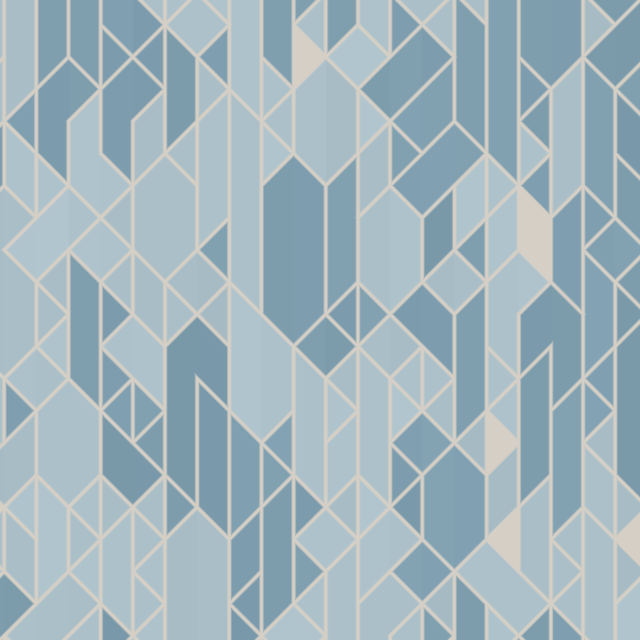
Reproduce this pattern procedurally as a Shadertoy shader.

```glsl
// Geometric mosaic of blue diamonds, hexagons and slanted strips with cream seams.

const float COLUMNS = 19.9;        // vertical lattice columns across the canvas
const float SEAM_HALF = 0.058;     // half seam width, in columns
const float SEAM_SOFT = 0.042;     // softness of the seam edge, in columns
const float UNBOUNDED = 9.0;       // extent of an axis that does not clip

const vec3 DEEP_BLUE = vec3(0.495, 0.620, 0.685);
const vec3 PALE_BLUE = vec3(0.670, 0.752, 0.785);
const vec3 CREAM     = vec3(0.835, 0.812, 0.778);

// A convex tile, bounded along the x, x+y and x-y axes.
struct Tile {
    vec3 center;
    vec3 extent;
    float priority;
    bool small;
};

float hash(vec2 p) {
    vec3 q = fract(p.xyx * 0.1031);
    q += dot(q, q.yzx + 33.33);
    return fract((q.x + q.y) * q.z);
}

vec2 gradient(vec2 corner) {
    float angle = 6.2832 * hash(corner + 71.0);
    return vec2(cos(angle), sin(angle));
}

float gradientNoise(vec2 p) {
    vec2 i = floor(p), f = p - i;
    vec2 w = f * f * f * (f * (f * 6.0 - 15.0) + 10.0);
    vec2 e = vec2(1.0, 0.0);
    float low  = mix(dot(gradient(i), f), dot(gradient(i + e), f - e), w.x);
    float high = mix(dot(gradient(i + e.yx), f - e.yx),
                     dot(gradient(i + e.xx), f - e.xx), w.x);
    return mix(low, high, w.y);
}

vec3 toAxes(vec2 p) {
    return vec3(p.x, p.x + p.y, p.x - p.y);
}

// Signed distance to a tile; diagonal axes are scaled back to unit length.
float tileDistance(vec3 axes, vec3 center, vec3 extent) {
    vec3 d = (abs(axes - center) - extent) * vec3(1.0, 0.7071, 0.7071);
    return max(d.x, max(d.y, d.z));
}

// Random tile anchored at one vertex of the diagonal lattice.
Tile tileAt(vec2 cell) {
    float kind = hash(cell + 13.7);
    bool longer = hash(cell + 37.1) < 0.4;
    vec3 offset = vec3(0.0);
    vec3 extent = vec3(1.0, 2.0, 2.0);                  // hexagon
    if (kind < 0.24) {                                  // slanted strip
        offset = vec3(0.5, longer ? 1.0 : 0.0, 0.0);
        extent = vec3(0.5, longer ? 3.0 : 2.0, UNBOUNDED);
    } else if (kind < 0.42) {                           // diagonal bar
        offset = vec3(0.0, longer ? 1.0 : 0.0, 1.0);
        extent = vec3(UNBOUNDED, longer ? 3.0 : 2.0, 1.0);
    } else if (kind < 0.52) {                           // diamond
        offset = vec3(1.0);
        extent = vec3(UNBOUNDED, 1.0, 1.0);
    } else if (kind < 0.60) {                           // half diamond
        offset = vec3(longer ? 0.5 : 1.5, 1.0, 1.0);
        extent = vec3(0.5, 1.0, 1.0);
    } else if (longer) {                                // tall hexagon
        offset = vec3(1.0);
        extent = vec3(1.0, 3.0, 3.0);
    }
    if (hash(cell + 91.3) < 0.5) {                      // mirror vertically
        offset = offset.xzy;
        extent = extent.xzy;
    }
    vec3 anchor = vec3(cell.x + cell.y, 2.0 * cell);
    float priority = kind < 0.78 ? hash(cell + 5.9) : -1.0;
    return Tile(anchor + offset, extent, priority, kind > 0.52 && kind < 0.60);
}

// Deep and pale tiles gather in clusters; some small ones are cream.
vec3 tileColor(vec2 seed, bool small, float column) {
    if (small && hash(seed + 51.3) < 0.33) return CREAM;
    vec2 place = vec2(seed.x + seed.y, seed.x - seed.y);
    float tone = gradientNoise(place * 0.17 + 3.4) + 0.55 * (hash(seed + 23.9) - 0.5);
    float shade = 0.030 * (hash(seed + 67.0) - 0.5)
                + 0.018 * (hash(seed + column * 3.0) - 0.5);
    return (tone > 0.0 ? DEEP_BLUE : PALE_BLUE) + shade;
}

void mainImage(out vec4 fragColor, in vec2 fragCoord) {
    vec2 p = COLUMNS * fragCoord / iResolution.y - 0.13;
    vec3 axes = toAxes(p);
    vec2 home = floor(axes.yz * 0.5);

    // Ground layer: diamonds, some split by a vertical seam.
    vec3 center = vec3(home.x + home.y, 2.0 * home) + 1.0;
    float edge = -tileDistance(axes, center, vec3(UNBOUNDED, 1.0, 1.0));
    bool small = hash(home + 43.0) < 0.4;
    vec2 seed = home;
    if (small) {
        edge = min(edge, abs(axes.x - center.x));
        seed += axes.x > center.x ? 0.37 : 0.0;
    }

    // The covering tile of highest priority owns this point.
    float top = 0.0;
    for (int i = 0; i < 49; i++) {
        vec2 cell = home + vec2(i % 7 - 3, i / 7 - 3);
        Tile tile = tileAt(cell);
        float d = tileDistance(axes, tile.center, tile.extent);
        if (d < 0.0 && tile.priority > top) {
            top = tile.priority;
            edge = -d;
            seed = cell;
            small = tile.small;
        }
    }

    // Tiles lying above the owner cut their outline into it.
    for (int i = 0; i < 49; i++) {
        Tile tile = tileAt(home + vec2(i % 7 - 3, i / 7 - 3));
        if (tile.priority > top) edge = min(edge, tileDistance(axes, tile.center, tile.extent));
    }

    float soft = max(SEAM_SOFT, 0.75 * COLUMNS / iResolution.y);
    float fill = smoothstep(SEAM_HALF - soft, SEAM_HALF + soft, edge);
    vec3 color = mix(CREAM, tileColor(seed, small, floor(p.x)), fill);
    fragColor = vec4(color, 1.0);
}
```
